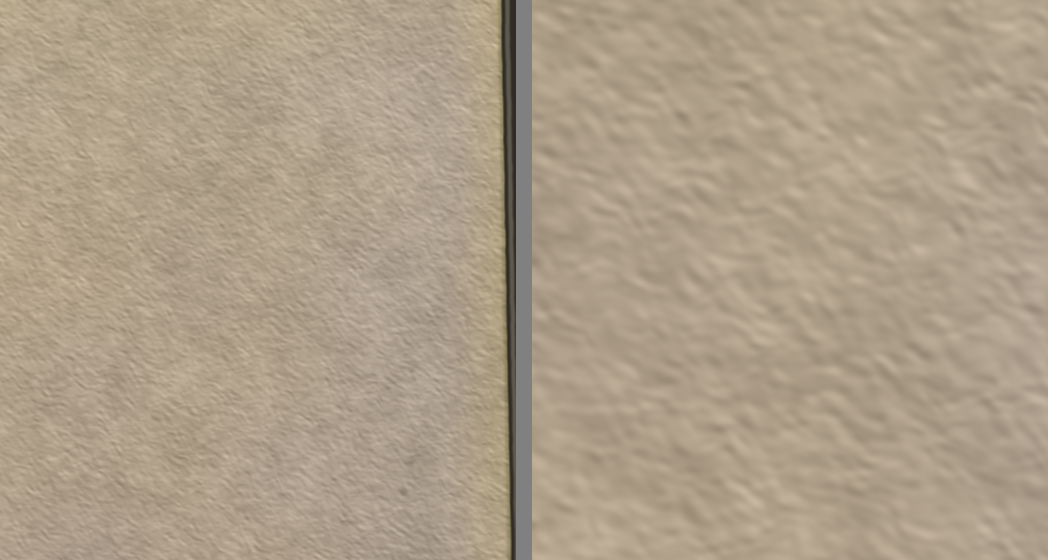
Left: the whole. Right: its middle third, enlarged.
Give the GLSL for this texture, as a Shadertoy shader.

```glsl
const vec3 PAPER = vec3(0.690, 0.632, 0.542);
const vec3 WARM_TINT = vec3(0.012, 0.008, -0.018);
const vec3 FRAME_DARK = vec3(0.19, 0.17, 0.14);
const vec3 FRAME_SHEEN = vec3(0.37, 0.35, 0.31);
const int SPOT_COUNT = 8;

float hash(vec2 p) {
    vec3 h = fract(vec3(p.xyx) * 0.1031);
    h += dot(h, h.yzx + 33.33);
    return fract((h.x + h.y) * h.z);
}

// Smooth value noise centred on zero
float noise(vec2 p) {
    vec2 cell = floor(p);
    vec2 f = fract(p);
    f = f * f * (3.0 - 2.0 * f);
    float low = mix(hash(cell), hash(cell + vec2(1, 0)), f.x);
    float high = mix(hash(cell + vec2(0, 1)), hash(cell + vec2(1, 1)), f.x);
    return mix(low, high, f.y) - 0.5;
}

float fbm(vec2 p, int octaves) {
    float sum = 0.0;
    float weight = 1.0;
    for (int i = 0; i < octaves; i++) {
        sum += weight * noise(p);
        p = mat2(1.6, 1.2, -1.2, 1.6) * p + 17.3;
        weight *= 0.65;
    }
    return sum;
}

// Fibres stretched along one direction
float fibres(vec2 p, float angle, vec2 density) {
    vec2 along = vec2(cos(angle), sin(angle));
    vec2 across = vec2(-along.y, along.x);
    return noise(vec2(dot(p, along), dot(p, across)) * density + 200.0);
}

float paperHeight(vec2 p) {
    vec2 bend = 0.006 * vec2(noise(p * 45.0), noise(p * 45.0 + 71.0));
    p += bend;
    return fibres(p, -0.60, vec2(80.0, 145.0))
         + 0.6 * fibres(p + 3.0, -0.25, vec2(120.0, 210.0))
         + 0.4 * fibres(p + 7.0, -1.00, vec2(90.0, 170.0));
}

// Difference of heights towards the light
float relief(vec2 p, vec2 towardLight) {
    return paperHeight(p) - paperHeight(p + towardLight);
}

float spots(vec2 p, vec2 size) {
    float sum = 0.0;
    for (int i = 0; i < SPOT_COUNT; i++) {
        float id = float(i) + 1.0;
        vec2 centre = size * vec2(hash(vec2(id, 4.7)), hash(vec2(id, 19.1)));
        float radius = mix(0.005, 0.010, hash(vec2(id, 31.9)));
        float depth = mix(0.3, 1.0, hash(vec2(id, 47.3)));
        vec2 offset = p - centre + 0.006 * vec2(noise(p * 90.0), noise(p * 90.0 + 40.0));
        sum += depth * exp(-dot(offset, offset) / (radius * radius));
    }
    return sum;
}

vec3 paperColor(vec2 p, vec2 size) {
    vec2 uv = p / size;
    float clouds = fbm(p * 9.0 + 5.0, 3);
    float mottle = fbm(p * 34.0 + 60.0, 2);
    float shade = 0.070 * relief(p, vec2(0.0012, 0.0038))
                + 0.030 * paperHeight(p)
                + 0.028 * clouds + 0.046 * mottle
                + 0.022 * (uv.y - 0.5)
                - 0.085 * spots(p, size);

    // Yellow at the top and right rim, greyer inside, rosy lower left
    float rim = smoothstep(0.86, 0.98, uv.x);
    float warmth = 0.7 * (uv.y - 0.5) + rim + 0.9 * noise(p * 6.0 + 30.0)
                 - 0.9 * smoothstep(0.3, 0.85, uv.x) * (1.0 - rim);
    vec3 rosy = vec3(0.006, -0.004, -0.002) * (1.0 - uv.x) * (1.0 - uv.y);
    return PAPER + shade * vec3(1.0, 0.98, 0.93) + WARM_TINT * warmth + rosy;
}

// Dark frame with a soft sheen running along it
vec3 frameColor(float d) {
    float sheen = smoothstep(0.003, 0.009, d) * (1.0 - smoothstep(0.011, 0.017, d));
    return mix(FRAME_DARK, FRAME_SHEEN, sheen);
}

void mainImage(out vec4 fragColor, in vec2 fragCoord) {
    vec2 p = fragCoord / iResolution.y;
    vec2 size = vec2(iResolution.x / iResolution.y, 1.0);

    // Slightly tilted, uneven paper edge
    float edge = size.x - mix(0.008, 0.026, p.y) + 0.0015 * noise(p * 60.0);
    float d = p.x - edge;

    vec3 color = paperColor(p, size);
    float contact = smoothstep(-0.012, 0.0, d);
    color *= 1.0 - contact * vec3(0.22, 0.20, 0.30);
    color = mix(color, frameColor(d), smoothstep(-0.003, 0.002, d));
    fragColor = vec4(clamp(color, 0.0, 1.0), 1.0);
}
```
